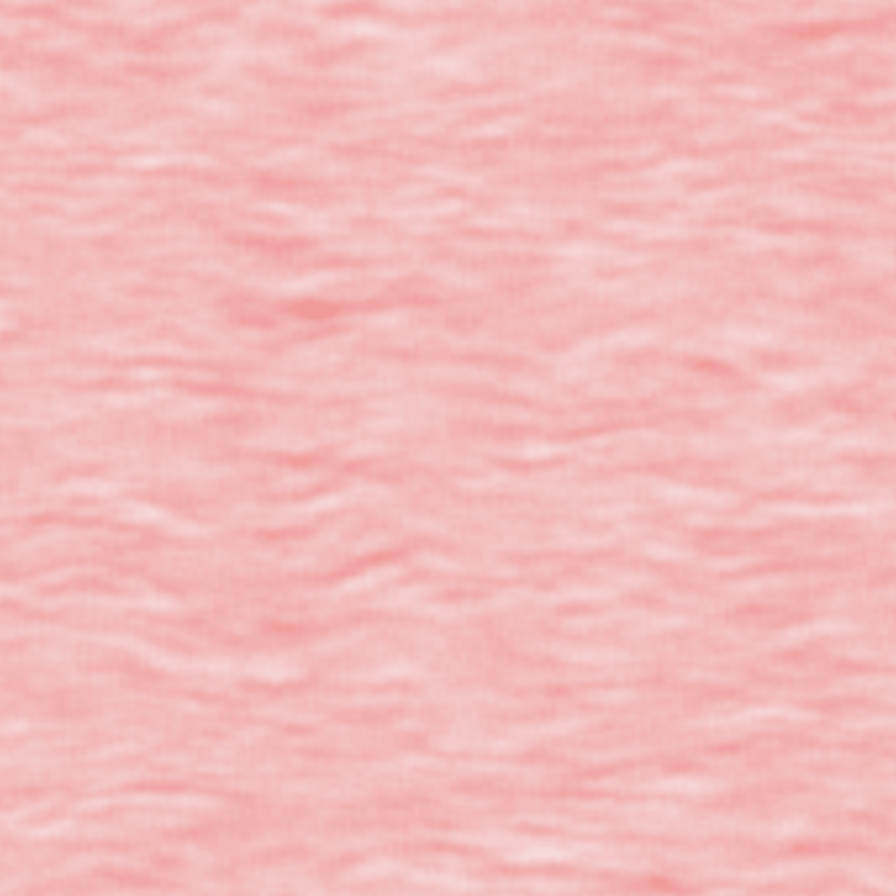
Write a WebGL 2 fragment shader that draws this texture.

```glsl
#version 300 es
precision highp float;
// Soft pink crinkled cloth: short horizontal folds over a faint woven grain.

uniform vec2 u_resolution;
out vec4 fragColor;

// Colours from fold shadow to fold crest
const vec3 SHADOW = vec3(0.945, 0.605, 0.607);
const vec3 BASE   = vec3(0.953, 0.735, 0.734);
const vec3 CREST  = vec3(0.965, 0.850, 0.847);

// Feature sizes, in cells per canvas
const vec2 FOLD_FREQ    = vec2(10.0, 28.0);
const vec2 CRINKLE_FREQ = vec2(21.0, 52.0);
const vec2 PATCH_FREQ   = vec2(5.0, 10.0);
const vec2 BEND_FREQ    = vec2(4.0, 5.0);
const vec2 LIVELY_FREQ  = vec2(7.0, 13.0);
const vec2 THREAD_FREQ  = vec2(170.0, 75.0);

// Strengths
const float BEND        = 0.030;  // vertical drift that tilts the folds
const float CREST_SHIFT = 0.013;  // distance from a shadow up to its crest
const float CREST_GAIN  = 0.50;
const float CRINKLE     = 0.70;
const float LIVELY      = 1.2;    // unevenness of the fold strength
const float PATCHES     = 0.48;
const float THREADS     = 0.23;
const float CONTRAST    = 0.95;

// Integer hash of a lattice cell, 0 to 1
float hash(vec2 cell, uint seed) {
    uvec2 q = uvec2(ivec2(cell) + 4096);
    uint h = q.x * 1597334673u ^ q.y * 3812015801u ^ seed * 2798796415u;
    h = (h ^ (h >> 16)) * 2146121005u;
    h = (h ^ (h >> 15)) * 2221713035u;
    h ^= h >> 16;
    return float(h >> 8) / 16777216.0;
}

float cornerSlope(vec2 cell, vec2 corner, vec2 f, uint seed) {
    float angle = 6.28318 * hash(cell + corner, seed);
    return dot(vec2(cos(angle), sin(angle)), f - corner);
}

// Gradient noise, about -0.7 to 0.7
float gradientNoise(vec2 p, uint seed) {
    vec2 cell = floor(p), f = fract(p);
    vec2 w = f * f * f * (f * (f * 6.0 - 15.0) + 10.0);
    float low  = mix(cornerSlope(cell, vec2(0, 0), f, seed),
                     cornerSlope(cell, vec2(1, 0), f, seed), w.x);
    float high = mix(cornerSlope(cell, vec2(0, 1), f, seed),
                     cornerSlope(cell, vec2(1, 1), f, seed), w.x);
    return mix(low, high, w.y);
}

// Value noise, -0.5 to 0.5
float valueNoise(vec2 p, uint seed) {
    vec2 cell = floor(p), f = fract(p);
    vec2 w = f * f * (3.0 - 2.0 * f);
    float low  = mix(hash(cell, seed), hash(cell + vec2(1, 0), seed), w.x);
    float high = mix(hash(cell + vec2(0, 1), seed),
                     hash(cell + vec2(1, 1), seed), w.x);
    return mix(low, high, w.y) - 0.5;
}

// Height of broad folds with finer crinkles
float foldHeight(vec2 p) {
    return gradientNoise(p * FOLD_FREQ, 1u)
         + CRINKLE * gradientNoise(p * CRINKLE_FREQ, 2u);
}

// Crossed vertical and horizontal threads
float weave(vec2 p) {
    return valueNoise(p * THREAD_FREQ, 3u) + valueNoise(p * THREAD_FREQ.yx, 4u);
}

void main() {
    vec2 p = gl_FragCoord.xy / u_resolution.y;

    // Bend the rows so that folds lean both ways
    vec2 bent = p;
    bent.y += BEND * gradientNoise(p * BEND_FREQ, 5u);

    // Shadows with a light crest just above them
    float folds = foldHeight(bent)
                - CREST_GAIN * foldHeight(bent - vec2(0.0, CREST_SHIFT));

    // Calm and lively areas, then wide tint patches and grain
    folds *= 1.0 + LIVELY * gradientNoise(bent * LIVELY_FREQ, 6u);
    float tone = folds
               + PATCHES * gradientNoise(bent * PATCH_FREQ, 7u)
               + THREADS * weave(p);
    tone = clamp(tone * CONTRAST, -1.0, 1.0);

    vec3 colour = tone < 0.0 ? mix(BASE, SHADOW, -tone) : mix(BASE, CREST, tone);
    fragColor = vec4(colour, 1.0);
}
```
